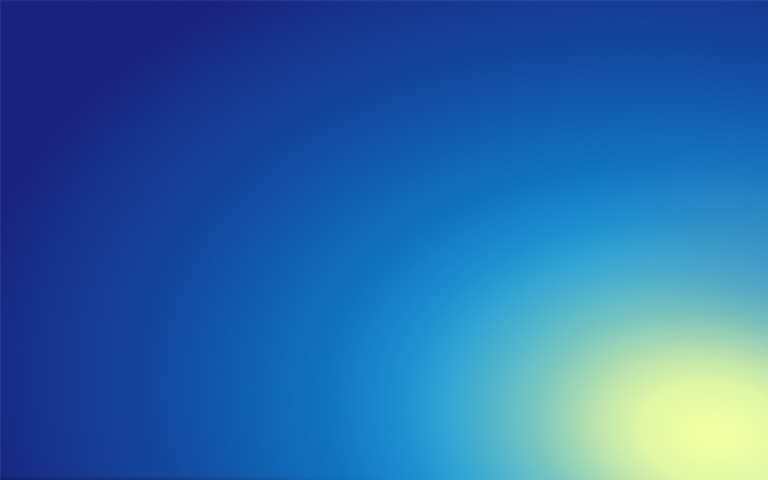
This background is drawn by a Shadertoy shader. Its source:

```glsl
// A pale yellow glow near the lower right corner fades through cyan to navy.
// A sheared elliptical distance drives a colour ramp; a soft haze, thin
// border tints and a trace of grain finish the surface.

const int STOP_COUNT = 12;

// Colour stops: rgb, then distance from the glow in canvas heights.
const vec4 STOPS[STOP_COUNT] = vec4[STOP_COUNT](
    vec4(0.945, 1.000, 0.635, 0.03),
    vec4(0.880, 0.970, 0.645, 0.16),
    vec4(0.740, 0.895, 0.680, 0.25),
    vec4(0.490, 0.785, 0.745, 0.37),
    vec4(0.350, 0.725, 0.790, 0.45),
    vec4(0.196, 0.647, 0.830, 0.56),
    vec4(0.115, 0.560, 0.810, 0.66),
    vec4(0.067, 0.455, 0.750, 0.81),
    vec4(0.067, 0.370, 0.685, 0.98),
    vec4(0.078, 0.275, 0.610, 1.18),
    vec4(0.090, 0.205, 0.550, 1.39),
    vec4(0.105, 0.135, 0.490, 1.56)
);

float hash(vec2 p) {
    return fract(sin(dot(p, vec2(127.1, 311.7))) * 43758.5453);
}

// Distance to an ellipse centre, with its upper part leaning sideways.
float leaningDistance(vec2 offset, float lean, float stretch) {
    return length(vec2(offset.x + lean * offset.y, stretch * offset.y));
}

// Blend through the stops in order of distance.
vec3 glowRamp(float dist) {
    vec3 colour = STOPS[0].rgb;
    for (int i = 1; i < STOP_COUNT; i++) {
        float start = STOPS[i - 1].w;
        float blend = clamp((dist - start) / (STOPS[i].w - start), 0.0, 1.0);
        colour = mix(colour, STOPS[i].rgb, blend);
    }
    return colour;
}

// Soft-edged strip along a border: 1 at the border, 0 beyond the width.
float borderStrip(float dist, float width) {
    return 1.0 - smoothstep(0.4 * width, width, dist);
}

void mainImage(out vec4 fragColor, in vec2 fragCoord) {
    vec2 p = fragCoord / iResolution.y;
    float aspect = iResolution.x / iResolution.y;
    vec2 glowCentre = vec2(0.935 * aspect, 0.094);
    vec2 offset = p - glowCentre;

    // Main glow
    vec3 colour = glowRamp(leaningDistance(offset, 0.2, 1.45));

    // Muted haze above the glow, by the right border
    vec3 hazeColour = vec3(0.33, 0.53, 0.70);
    float hazeHeight = (offset.y - 0.39) / 0.16;
    float haze = smoothstep(-0.30, 0.12, offset.x) * exp(-hazeHeight * hazeHeight);
    colour = mix(colour, hazeColour, 0.4 * haze);

    // Thin borders: light at the top and left, dark at the lower left
    float lightEdge = max(borderStrip(1.0 - p.y, 0.004), borderStrip(p.x, 0.003));
    colour += 0.05 * lightEdge;
    float darkEdge = borderStrip(p.y, 0.008) * (1.0 - smoothstep(0.2, 0.9, p.x));
    colour *= 1.0 - 0.15 * darkEdge;

    // Grain against banding
    colour += (hash(floor(p * 320.0)) - 0.5) / 255.0;

    fragColor = vec4(clamp(colour, 0.0, 1.0), 1.0);
}
```
